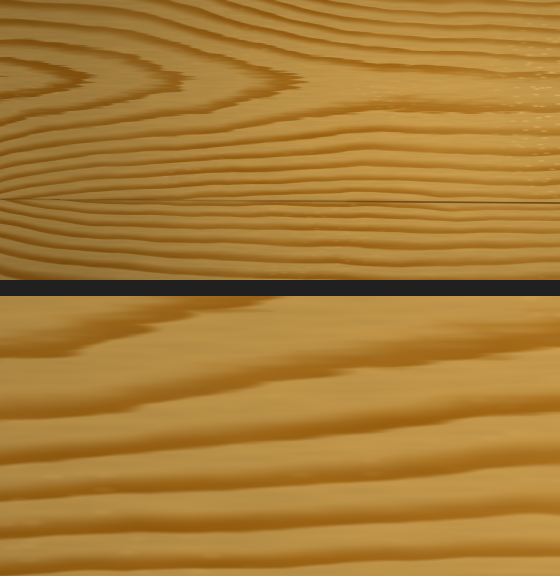
Top, the full canvas; bottom, a detail of the centre.
Reproduce this texture procedurally as a Shadertoy shader.

```glsl
// Two varnished pine boards with arched growth rings, meeting at a thin horizontal seam.

const vec3 EARLY_WOOD = vec3(0.715, 0.555, 0.275);
const vec3 LATE_WOOD  = vec3(0.575, 0.355, 0.055);
const vec3 FLECK      = vec3(0.89, 0.73, 0.43);
const vec3 SEAM       = vec3(0.34, 0.21, 0.04);

vec2 hash2(vec2 p) {
    vec2 q = vec2(dot(p, vec2(127.1, 311.7)), dot(p, vec2(269.5, 183.3)));
    return fract(sin(q) * 43758.55);
}

// Cellular noise: distance to the nearest scattered point.
float cellular(vec2 p) {
    vec2 cell = floor(p);
    vec2 local = fract(p);
    float nearest = 2.0;
    for (int j = -1; j <= 1; j++)
    for (int i = -1; i <= 1; i++) {
        vec2 offset = vec2(i, j);
        vec2 delta = offset + hash2(cell + offset) - local;
        nearest = min(nearest, dot(delta, delta));
    }
    return sqrt(nearest);
}

// Layered sines, roughly -1 to 1, each layer bent by the other axis.
float waves(vec2 p, float seed) {
    float sum = 0.0;
    float amp = 0.5;
    for (int i = 0; i < 4; i++) {
        sum += amp * sin(p.x + seed + 1.3 * sin(p.y + seed * 1.7));
        p = mat2(1.7, 0.5, -0.4, 1.9) * p;
        seed += 2.1;
        amp *= 0.55;
    }
    return sum;
}

// Rises like x, then levels off at the limit.
float saturate(float x, float limit, float sharpness) {
    return limit - log(1.0 + exp(sharpness * (limit - x))) / sharpness;
}

// Ring count of the upper board: nested arches that open into long lines.
float archRings(vec2 p) {
    float d = p.y - (0.73 - 0.02 * p.x);
    d += 0.06 * exp(-5.0 * p.x) * smoothstep(0.0, -0.2, d);
    float crowding = mix(14.0, 25.0, smoothstep(0.3, 1.5, p.x));
    float across = d > 0.0 ? d * crowding : -d * (14.0 - 14.0 * d);
    float along = max(saturate(p.x / 0.36, 3.45, 4.0), 0.0);
    return pow(pow(along, 1.6) + pow(across, 1.6), 0.625);
}

// Ring count of the lower board: lines that spread downward and droop from the left.
float plainRings(vec2 p, float seamY) {
    float depth = seamY - p.y + 0.06 * exp(-5.0 * p.x);
    depth -= 0.025 * smoothstep(0.2, 1.0, p.x) * smoothstep(0.05, 0.25, depth);
    return depth * (28.0 - 24.0 * depth) + 0.35;
}

// Late wood darkens slowly, then ends at a firmer edge.
float lateWood(float rings, float start) {
    float t = fract(rings);
    return smoothstep(start, 0.84, t) * (1.0 - smoothstep(0.88, 1.0, t));
}

void mainImage(out vec4 fragColor, in vec2 fragCoord) {
    vec2 p = fragCoord / iResolution.y;
    float seamY = 0.289 - 0.007 * p.x;
    bool upper = p.y > seamY;

    // Bent grain, with fine fibres that fray the ring edges.
    vec2 bent = p;
    bent.y += 0.010 * waves(p * vec2(4.0, 5.0), 1.0);
    bent.y += 0.003 * waves(p * vec2(15.0, 19.0), 4.0);
    float fibre = cellular(p * vec2(9.0, 95.0)) - 0.5;
    float rings = upper ? archRings(bent) : plainRings(bent, seamY);
    float arch = upper ? exp(-30.0 * pow(p.y - 0.7, 2.0)) : 0.0;
    rings += 0.22 * arch * fibre;
    rings += 0.10 * waves(p * vec2(3.0, 17.0), 7.0);

    // Ring strength wanders along the board and fades toward the right.
    float strength = 0.86 + 0.18 * waves(p * vec2(5.0, 11.0), 2.0);
    strength *= mix(1.0, 0.78, smoothstep(0.9, 1.9, p.x));
    float dark = lateWood(rings, mix(0.32, 0.46, arch)) * strength;
    vec3 color = mix(EARLY_WOOD, LATE_WOOD, clamp(dark, 0.0, 1.0));

    // Fibre tone and sparse pale flecks, denser near the right end.
    color *= 1.0 + 0.045 * fibre + 0.015 * waves(p * vec2(6.0, 140.0), 3.0);
    float spot = 1.0 - smoothstep(0.04, 0.24, cellular(p * vec2(13.0, 48.0) + 5.0));
    float patchy = smoothstep(0.1, 0.7, waves(p * vec2(5.0, 13.0), 9.0));
    float glint = smoothstep(1.65, 1.98, p.x) * exp(-14.0 * pow(p.y - 0.65, 2.0));
    color = mix(color, FLECK, spot * (0.12 * patchy + 0.45 * glint));

    // Light falls from the right; the left end and the outer edges are dimmer.
    float light = mix(0.86, 1.06, smoothstep(0.0, 1.4, p.x));
    light *= 1.0 - 0.28 * pow(abs(p.y - 0.52), 2.0);
    light += 0.04 * exp(-6.0 * dot(p - vec2(1.55, 0.6), p - vec2(1.55, 0.6)));
    color *= light;

    // Seam with a soft shadow, clearest at the right.
    float gap = abs(p.y - seamY);
    float line = 1.0 - smoothstep(0.001, 0.005, gap);
    float shadow = exp(-gap * 90.0);
    color = mix(color, SEAM, line * mix(0.3, 0.7, smoothstep(0.7, 1.8, p.x)) + 0.08 * shadow);

    fragColor = vec4(color, 1.0);
}
```
